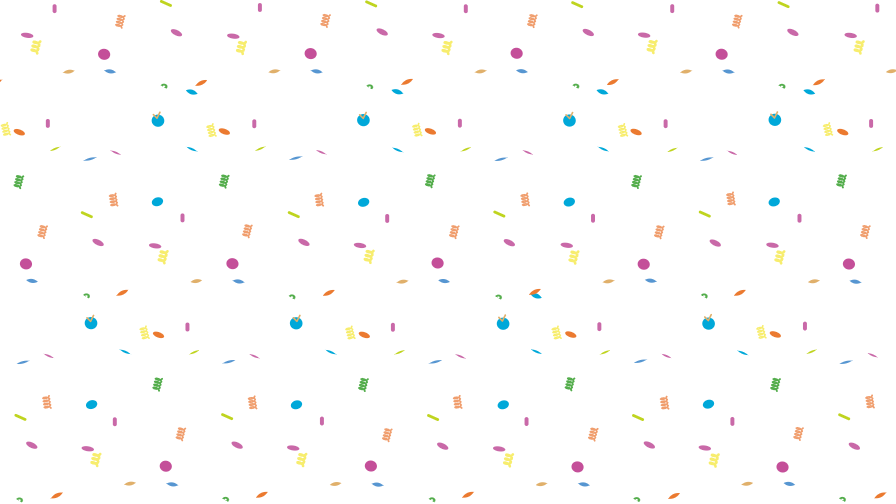
Give the GLSL for this pattern, as a Shadertoy shader.

```glsl
// Scattered party confetti: pills, petals, dots and curled streamers on white, in staggered rows.

const vec3 PURPLE = vec3(.79, .41, .66);
const vec3 MAGENTA = vec3(.77, .31, .60);
const vec3 CYAN = vec3(.0, .66, .85);
const vec3 BLUE = vec3(.34, .59, .82);
const vec3 YELLOW = vec3(.97, .93, .43);
const vec3 LIME = vec3(.75, .83, .12);
const vec3 GREEN = vec3(.33, .68, .30);
const vec3 ORANGE = vec3(.92, .48, .19);
const vec3 SALMON = vec3(.94, .62, .43);
const vec3 TAN = vec3(.88, .69, .42);

// The canvas is 432 units high; y runs downwards.
vec2 cell;    // position with the row offset removed
float row;    // row index of the repeat
float pixel;  // size of one pixel in units
vec3 ink;     // colour painted so far

vec2 hash22(vec2 p) {
    vec3 h = fract(p.xyx * vec3(.1031, .1030, .0973));
    h += dot(h, h.yzx + 33.33);
    return fract((h.xx + h.yz) * h.zy);
}

// Offset from the nearest copy of a piece, slightly jittered, turned by angle.
vec2 place(vec2 centre, float angle) {
    vec2 d = cell - centre;
    float column = floor(d.x / 176.4 + .5);
    d.x -= column * 176.4;
    d -= (hash22(vec2(column, row) + centre) - .5) * 1.2;
    float c = cos(angle), s = sin(angle);
    return vec2(c * d.x + s * d.y, c * d.y - s * d.x);
}

void paint(float dist, vec3 colour) {
    ink = mix(ink, colour, clamp(.5 - dist / pixel, 0., 1.));
}

float segment(vec2 p, vec2 a, vec2 b) {
    vec2 ab = b - a;
    return length(p - a - ab * clamp(dot(p - a, ab) / dot(ab, ab), 0., 1.));
}

float ellipse(vec2 p, vec2 r) {
    float k = length(p / r);
    return (k * k - 1.) / (2. * max(length(p / (r * r)), .001));
}

void oval(vec2 centre, float angle, vec2 radii, vec3 colour) {
    paint(ellipse(place(centre, angle), radii), colour);
}

// Petal with two pointed ends.
void petal(vec2 centre, float angle, vec2 r, vec3 colour) {
    vec2 p = place(centre, angle);
    float slope = 2. * r.y * p.x / (r.x * r.x);
    paint((abs(p.y) - r.y + .5 * slope * p.x) / sqrt(1. + slope * slope), colour);
}

void pill(vec2 centre, float angle, float halfLength, float radius, vec3 colour) {
    vec2 end = vec2(halfLength - radius, 0);
    paint(segment(place(centre, angle), -end, end) - radius, colour);
}

// Curled streamer: a looping trochoid.
void coil(vec2 centre, float angle, float turns, float radius, vec3 colour) {
    vec2 p = place(centre, angle);
    if (dot(p, p) > 144.) return;
    float dist = 99.;
    vec2 last = vec2(0);
    for (int i = 0; i <= 32; i++) {
        float s = float(i) / 32., t = s * turns * 6.2832;
        vec2 next = vec2(2.7 * cos(t), 10.5 * (s - .5) + 1.1 * sin(t));
        if (i > 0) dist = min(dist, segment(p, last, next));
        last = next;
    }
    paint(dist - radius, colour);
}

void mainImage(out vec4 fragColor, in vec2 fragCoord) {
    pixel = 432. / iResolution.y;
    vec2 p = vec2(fragCoord.x, iResolution.y - fragCoord.y) * pixel;
    row = floor((p.y - 90.) / 174.);
    cell = p - row * vec2(-57, 174);
    if (row < 0.) cell += vec2(-10, 6);
    ink = vec3(1);

    // Round dots, one with a curved stem
    oval(vec2(135, 103), .2, vec2(5.4, 5.2), CYAN);
    vec2 stem = place(vec2(135, 99), 0.);
    paint(min(segment(stem, vec2(-3, -1), vec2(0, 2)),
              segment(stem, vec2(0, 2), vec2(2.5, -3))) - .7, TAN);
    oval(vec2(135, 173), -.3, vec2(4.9, 3.7), CYAN);
    oval(vec2(22.5, 226), .2, vec2(5.2, 4.7), MAGENTA);

    // Pills and ovals
    pill(vec2(41, 106), 1.57, 3.8, 1.7, PURPLE);
    pill(vec2(156, 187), 1.57, 3.8, 1.7, PURPLE);
    pill(vec2(75, 183.5), .42, 5.5, 1.2, LIME);
    oval(vec2(16.5, 113), .35, vec2(5, 2.3), ORANGE);
    oval(vec2(84, 208), .45, vec2(5.2, 2.3), PURPLE);
    oval(vec2(132.5, 210.5), .15, vec2(5.3, 2.1), PURPLE);

    // Thin slivers
    petal(vec2(47, 128), -.4, vec2(4.5, .8), LIME);
    petal(vec2(77, 136), -.25, vec2(5.5, 1), BLUE);
    petal(vec2(99, 131), .4, vec2(4.5, .8), PURPLE);
    petal(vec2(164, 128), .4, vec2(4.8, .9), CYAN);

    // Petals; the cyan one shows in the top row and once below
    if (row < 0.) petal(vec2(97, 259), .3, vec2(5.2, 2), CYAN);
    else if (row < 1. && abs(cell.x - 460.) < 20.)
        petal(vec2(107, 254), .35, vec2(5.2, 2), CYAN);
    petal(vec2(105.5, 250.5), -.45, vec2(5.6, 1.7), ORANGE);
    petal(vec2(28, 241), .15, vec2(5, 1.7), BLUE);
    petal(vec2(168.5, 241), -.15, vec2(5, 1.6), TAN);

    // Curled streamers
    coil(vec2(4.5, 111.5), -.25, 4., .7, YELLOW);
    coil(vec2(16, 155), .25, 4., .8, GREEN);
    coil(vec2(97, 171), -.15, 4., .75, SALMON);
    coil(vec2(36, 198), .25, 4., .75, SALMON);
    coil(vec2(139.5, 220), .25, 3., 1.1, YELLOW);

    // Small hook
    vec2 hook = place(vec2(74, 254.5), 0.);
    paint(max(abs(length(hook * vec2(.8, 1)) - 1.6) - .8, hook.y - .6 - .6 * hook.x), GREEN);

    fragColor = vec4(ink, 1);
}
```
